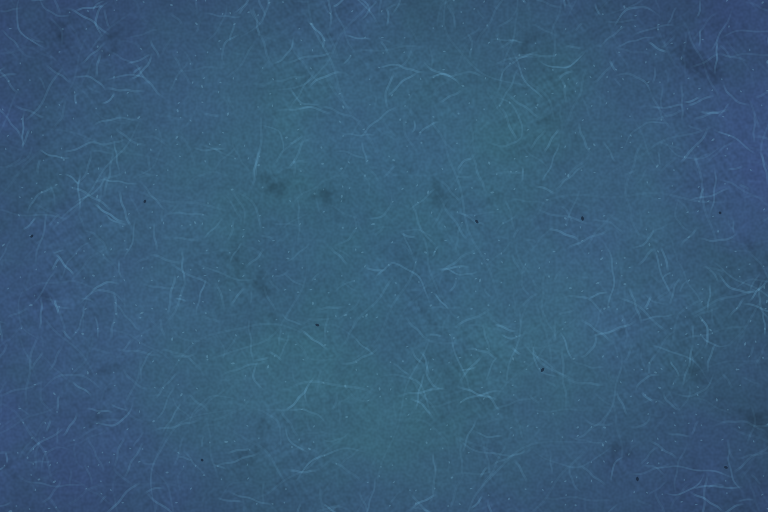
Give the GLSL for this texture, as a Shadertoy shader.

```glsl
vec2 hash2(vec2 p) {
    vec3 q = fract(p.xyx * vec3(0.1031, 0.1030, 0.0973));
    q += dot(q, q.yzx + 33.33);
    return fract((q.xx + q.yz) * q.zy);
}

float gradientDot(vec2 cell, vec2 offset) {
    float angle = 6.2832 * hash2(cell + 71.0).x;
    return dot(vec2(cos(angle), sin(angle)), offset);
}

float gradientNoise(vec2 p) {
    vec2 i = floor(p), f = fract(p);
    vec2 u = f * f * f * (f * (f * 6.0 - 15.0) + 10.0);
    vec2 e = vec2(1, 0);
    return mix(mix(gradientDot(i, f), gradientDot(i + e, f - e), u.x),
               mix(gradientDot(i + e.yx, f - e.yx), gradientDot(i + 1.0, f - 1.0), u.x), u.y);
}

float fbm(vec2 p) {
    float sum = 0.0, amp = 0.6;
    for (int i = 0; i < 5; i++) {
        sum += amp * gradientNoise(p);
        p = mat2(0.8, 0.6, -0.6, 0.8) * p * 2.03 + 17.0;
        amp *= 0.58;
    }
    return sum;
}

mat2 rotation(float a) {
    return mat2(cos(a), sin(a), -sin(a), cos(a));
}

// One bent hairline per cell, with random direction, length and strength
float scratches(vec2 p, float size, float seed, float pixel) {
    vec2 g = p / size + seed * 7.3;
    float sum = 0.0;
    for (int y = -1; y <= 1; y++)
    for (int x = -1; x <= 1; x++) {
        vec2 cell = floor(g) + vec2(x, y);
        vec2 place = hash2(cell + seed * 31.0);
        vec2 shape = hash2(cell + seed * 53.0 + 9.0);
        vec2 look = hash2(cell + seed * 17.0 + 40.0);
        vec2 q = rotation(6.2832 * shape.x) * (g - cell - place);
        float bend = (look.x - 0.5) * 1.7 * look.x;
        float d = abs(q.y + bend * q.x * q.x + 0.02 * sin(q.x * 9.0 + 6.0 * place.x)) * size;
        float halfLength = mix(0.25, 0.95, shape.y);
        float fade = 1.0 - smoothstep(0.5 * halfLength, halfLength, abs(q.x));
        float width = mix(0.0006, 0.0013, place.y);
        float line = 1.0 - smoothstep(width, width + 1.1 * pixel, d);
        sum += line * fade * look.y * look.y;
    }
    return sum;
}

// Scattered irregular dots, kept in a given share of the cells
float specks(vec2 p, float size, float radius, float share, float pixel) {
    vec2 g = p / size;
    vec2 cell = floor(g);
    vec2 pick = hash2(cell + 5.0);
    vec2 q = (g - cell - 0.2 - 0.6 * hash2(cell + 23.0)) * size;
    q = rotation(6.2832 * pick.y) * q * vec2(1.0, 1.0 + pick.y);
    float r = radius * mix(0.4, 1.0, pick.y);
    return step(pick.x, share) * (1.0 - smoothstep(r - 0.5 * pixel, r + pixel, length(q)));
}

void mainImage(out vec4 fragColor, in vec2 fragCoord) {
    vec2 uv = fragCoord / iResolution.xy;
    vec2 p = fragCoord / iResolution.y;
    float pixel = 1.0 / iResolution.y;

    // Cloudy stain, darkened toward the corners
    float clouds = fbm(p * 3.1 + 4.0);
    float mottling = fbm(p * 13.0 + 30.0);
    float edge = smoothstep(0.4, 1.2, length((uv - 0.5) * vec2(1.7, 1.5)) + 0.2 * clouds);
    float light = 0.80 - 0.58 * edge + 0.32 * clouds + 0.16 * mottling;
    vec3 navy = vec3(0.170, 0.245, 0.360);
    vec3 steelTeal = vec3(0.246, 0.410, 0.510);
    vec3 color = mix(navy, steelTeal, clamp(light, 0.0, 1.25));

    // Violet blotches at the sides, greener tint in the middle
    float hue = fbm(p * 2.4 + 60.0);
    float side = smoothstep(0.36, 0.52, abs(uv.x - 0.5)) * smoothstep(-0.15, 0.3, hue);
    color += vec3(0.010, -0.012, 0.026) * (hue * 1.6 + 0.5 * edge);
    color = mix(color, vec3(0.245, 0.345, 0.530), 0.5 * side);
    color += vec3(-0.008, 0.010, -0.004) * (1.0 - smoothstep(0.0, 0.45, length(p - vec2(0.75, 0.55))));

    // Brushed wear in two slanted directions, plus fine grain
    float brushA = gradientNoise(rotation(0.95) * p * vec2(9.0, 130.0));
    float brushB = gradientNoise(rotation(-0.45) * p * vec2(12.0, 110.0) + 80.0);
    float grain = gradientNoise(p * 165.0) + 0.7 * gradientNoise(p * 83.0 + 12.0);
    float wear = smoothstep(-0.25, 0.35, fbm(p * 4.0 + 90.0));
    color *= 1.0 + 0.085 * grain + 0.09 * wear * (brushA + brushB);

    // Hairline scratches from long and faint to short and bright
    float marks = 0.0;
    for (int i = 0; i < 7; i++) {
        float k = float(i);
        marks += scratches(p, 0.24 * pow(0.76, k), k + 1.0, pixel) * (0.16 + 0.025 * k);
    }
    marks *= mix(0.45, 1.15, wear);
    color = mix(color, vec3(0.40, 0.63, 0.77), min(marks, 0.65));

    // Pale dust and rare dark pits
    float dust = specks(p, 0.026, 0.0020, 0.28, pixel) + specks(p + 3.7, 0.055, 0.0032, 0.22, pixel);
    color = mix(color, vec3(0.40, 0.60, 0.71), 0.42 * min(dust, 1.0));
    color = mix(color, vec3(0.09, 0.14, 0.21), 0.75 * specks(p + 8.0, 0.17, 0.0045, 0.13, pixel));
    float bruise = smoothstep(0.22, 0.5, fbm(p * 7.0 + 140.0));
    color *= 1.0 - 0.16 * bruise;

    fragColor = vec4(color, 1.0);
}
```
